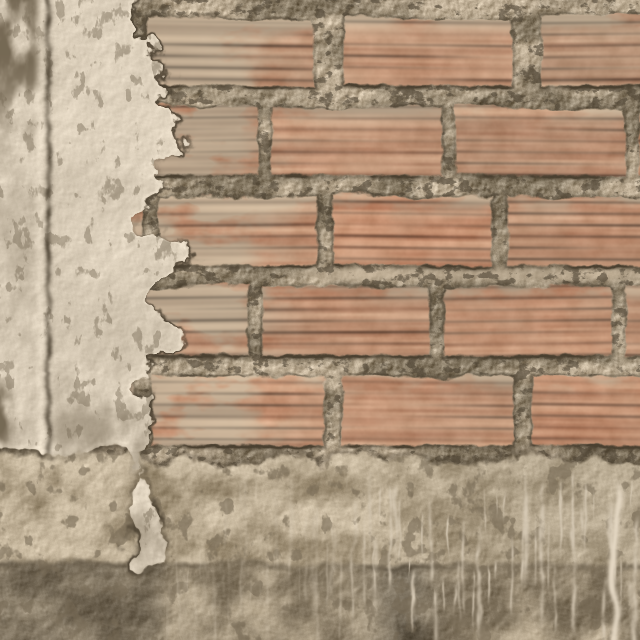
Give the GLSL for this texture, as a WebGL 2 fragment shader.

```glsl
#version 300 es
precision highp float;
// Weathered wall: grooved clay bricks in rough mortar, torn plaster on the left
// and a stained ledge with pale drips, painted back to front with value noise.
#define COURSE_TOP .026
#define COURSE_PITCH .1406
#define BRICK_HEIGHT .107
#define PLASTER_EDGE .226
#define PLASTER_BOTTOM .703
#define LEDGE_TOP .722
#define LEDGE_BOTTOM .88
#define GROOVE_X .076
#define GROOVES 112.
#define SOFT .0022

uniform vec2 u_resolution;
out vec4 fragColor;

const vec3 PLASTER = vec3(.85, .80, .72);
const vec3 LIME = vec3(.78, .71, .61);
const vec3 MORTAR = vec3(.66, .61, .52);
const vec3 SHADOW = vec3(.29, .25, .19);
const vec3 STAIN = vec3(.46, .41, .33);
const vec3 CLAY_DARK = vec3(.60, .41, .31);
const vec3 CLAY_LIGHT = vec3(.83, .68, .56);

float hash(vec2 p) {
  vec3 q = fract(p.xyx * .1031);
  q += dot(q, q.yzx + 33.33);
  return fract((q.x + q.y) * q.z);
}

float noise(vec2 p) {
  vec2 i = floor(p), f = fract(p);
  f *= f * (3. - 2. * f);
  return mix(mix(hash(i), hash(i + vec2(1, 0)), f.x),
             mix(hash(i + vec2(0, 1)), hash(i + 1.), f.x), f.y);
}

float fbm(vec2 p) {
  float sum = 0., amp = .533;
  for (int i = 0; i < 4; i++) {
    sum += amp * noise(p);
    p = mat2(1.6, 1.2, -1.2, 1.6) * p + 7.3;
    amp *= .5;
  }
  return sum;
}

// Smooth step that may also fall
float ramp(float a, float b, float x) {
  x = clamp((x - a) / (b - a), 0., 1.);
  return x * x * (3. - 2. * x);
}

// Coverage where the signed distance is negative
float fill(float d) { return ramp(SOFT, -SOFT, d); }

// Soft bell centred on zero
float bell(float x, float width) { x /= width; return exp(-x * x); }

// Light from the upper left on a rough surface
float relief(vec2 p, float scale) {
  return fbm(p * scale) - fbm((p - .003) * scale);
}

vec3 mortarColor(vec2 p) {
  float patches = fbm(p * vec2(13, 24) + 3.);
  vec3 c = mix(STAIN, LIME, ramp(.3, .7, patches));
  c = mix(c, MORTAR, .3) + .55 * relief(p, 85.);
  c = mix(c, LIME, .7 * bell(p.y - .428, .014) * ramp(.4, .55, p.x));
  return mix(c, SHADOW, .6 * ramp(.54, .7, fbm(p * vec2(70, 95))));
}

vec3 brickWall(vec2 p) {
  // Per course: first joint, brick pitch, half joint width
  vec3 joints[5] = vec3[5](vec3(.514, .309, .024), vec3(.414, .287, .011),
    vec3(.508, .273, .013), vec3(.399, .284, .012), vec3(.52, .297, .015));
  float row = clamp(floor((p.y - COURSE_TOP + .017) / COURSE_PITCH), 0., 4.);
  vec3 joint = joints[int(row)];
  float u = (p.x - joint.x) / joint.y, along = fract(u) * joint.y;
  vec2 id = vec2(floor(u) + 4., row);
  float y = p.y - COURSE_TOP - row * COURSE_PITCH;
  y += (hash(id + 9.) - .5) * .03 * (along - .5 * joint.y);
  float dx = joint.z - min(along, joint.y - along);
  float d = max(dx, abs(y - .5 * BRICK_HEIGHT) - .5 * BRICK_HEIGHT);
  d += (fbm(p * 60.) - .5) * .009;
  d += ramp(.02, 0., y) * .022 * (fbm(p * vec2(16, 30)) - .42);

  // Long grooves, fine in y
  float ribs = y * GROOVES + row * 31., rib = ribs * .5;
  float broad = noise(vec2(p.x * 2.5 + id.x * 17., ribs));
  float fine = noise(vec2(p.x * 9., ribs * 1.9));
  vec3 clay = mix(CLAY_DARK, CLAY_LIGHT, .14 + .5 * broad + .36 * fine);
  clay += vec3(.05, -.015, -.03) * (hash(id) - .35) + .12 * (fbm(p * 50.) - .5);
  float cut = bell(fract(rib) - .5, .16) * noise(vec2(p.x * 5. + id.x * 5., floor(rib)));
  clay *= 1. - .38 * cut;

  // Lime wash on the left bricks and upper edges
  float wash = 1.1 * ramp(.52, .27, p.x) + .8 * bell(y, .02) + .15;
  wash *= ramp(.25, .65, fbm(p * vec2(14, 30)));
  clay = mix(clay, LIME * (.84 + .24 * broad - .2 * cut), min(wash, .85));

  float under = bell(y - BRICK_HEIGHT - .002, .005) * ramp(.01, -.01, dx);
  float broken = .3 + .7 * ramp(.3, .65, fbm(p * vec2(22, 30) + 5.));
  float shade = (.75 * under + .55 * bell(d - .002, .003)) * broken;
  return mix(mix(mortarColor(p), SHADOW, min(shade, 1.)), clay, fill(d));
}

vec3 plasterColor(vec2 p) {
  vec3 c = PLASTER + .12 * (fbm(p * vec2(16, 10)) - .5) + .16 * relief(p, 80.);
  float grime = ramp(.07, .05, p.x) * (.25 + .75 * ramp(.26, .08, p.y));
  grime += .9 * bell(p.x, .02) * bell(p.y - .65, .06);
  grime += .5 * ramp(.48, .7, p.y) * ramp(.06, .1, p.x);
  c = mix(c, STAIN, min(grime, 1.) * ramp(.25, .75, fbm(p * vec2(32, 18))));
  c = mix(c, STAIN, .45 * ramp(.64, .74, fbm(p * vec2(65, 40))));
  float x = p.x - GROOVE_X + .012 * (fbm(p * vec2(8, 40)) - .5);
  c = mix(c, SHADOW, bell(x, .005) * (.3 + .6 * noise(p * vec2(9, 60))));
  return c + .06 * bell(x + .015, .008);
}

vec3 ledgeColor(vec2 p) {
  float n = fbm(p * vec2(17, 21));
  vec3 top = mix(vec3(.57, .51, .41), vec3(.8, .74, .64), ramp(.2, .7, n));
  top = mix(top, MORTAR, .45 * ramp(.5, .9, p.x));
  vec3 base = mix(STAIN, vec3(.74, .68, .58), ramp(.2, .85, n));
  base *= 1. - .15 * ramp(.27, .24, p.x) - .28 * bell(p.x - .63, .05);
  float d = p.y - LEDGE_BOTTOM - .022 * (fbm(p * 25.) - .5);
  vec3 c = mix(base, top, ramp(.006, -.006, d)) + .26 * relief(p, 75.);
  c = mix(c, SHADOW, .5 * bell(d - .004, .006) * ramp(.35, .65, n));
  c = mix(c, STAIN, .6 * ramp(.6, .72, fbm(p * vec2(45, 38))));
  // Drips: one random run per column, in three layers
  float side = .2 * step(.26, p.x) + .45 * ramp(.46, .65, p.x);
  for (float k = 0.; k < 3.; k++) {
    float u = p.x * (30. + 11. * k), cell = floor(u), r = hash(vec2(cell, k + 5.));
    float x = fract(u) - .45 - .5 * r + .4 * fbm(vec2(cell, p.y * 24.));
    float start = .725 + .19 * hash(vec2(cell, k)), end = start + .04 + .15 * r;
    float run = ramp(start, start + .02, p.y) * ramp(end, end - .03, p.y);
    run *= .35 + .9 * noise(vec2(cell * 3., p.y * 60.));
    c = mix(c, PLASTER, side * run * bell(x, .06 + .09 * r));
  }
  float bold = p.x - .96 - .018 * (noise(vec2(2, p.y * 22.)) - .5);
  return mix(c, PLASTER + .06, .85 * bell(bold, .006) * ramp(.74, .78, p.y));
}

void main() {
  vec2 p = gl_FragCoord.xy / u_resolution;
  p.y = 1. - p.y; // depth below the top edge
  float jag = fbm(p * 28.) - .5, chips = fbm(p * 75.) - .5;
  vec3 c = brickWall(p);

  // Ledge
  float ledge = LEDGE_TOP - .02 * ramp(.25, .2, p.x) - p.y + .05 * jag;
  c = mix(c, SHADOW, .4 * bell(ledge - .006, .008));
  c = mix(c, ledgeColor(p), ramp(.005, -.005, ledge));

  // Plaster with four blunt lobes
  vec4 lobe = (p.y - vec4(.125, .208, .405, .53)) / vec4(.03, .045, .032, .024);
  lobe *= lobe;
  float edge = PLASTER_EDGE + dot(vec4(.04, .066, .052, .066), exp(-lobe * lobe));
  float torn = max(p.x - edge + .1 * jag + .02 * chips, p.y - PLASTER_BOTTOM + .04 * jag);

  // Loose flake over the ledge
  float t = (p.y - .71) / .175;
  float flake = abs(p.x - .213 - .027 * t) - .006 - .024 * t * t + .06 * jag;
  torn = min(torn, max(flake, abs(p.y - .7975) - .0875 + .04 * jag));

  float shade = .25 + .75 * ramp(.35, .6, fbm(p * 20. + 4.));
  c = mix(c, SHADOW, .85 * shade * bell(torn - .003, .006));
  c = mix(c, plasterColor(p) + .04 * bell(torn + .006, .005), fill(torn));
  fragColor = vec4(clamp(c, 0., 1.), 1);
}
```
